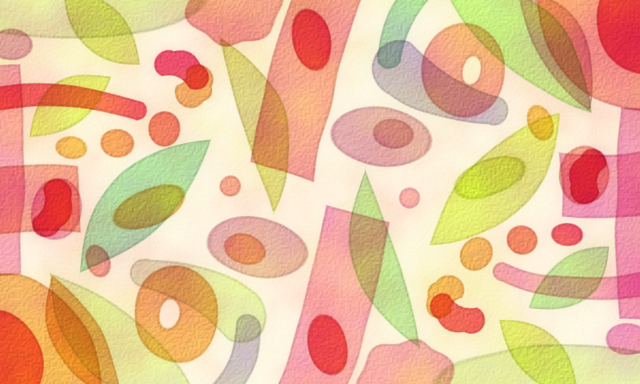
Write a Shadertoy shader that draws this pattern.

```glsl
// Translucent watercolour leaves, beans, rings and strips on grained cream paper, in half-turn symmetry.
#define EDGE 0.003 // softness of outlines
#define RIM 0.08 // dried pigment along outlines
#define HALO 0.08 // stain on the paper
#define WOBBLE 0.010
#define DRIFT 0.28 // hue change inside a wash
#define GRAIN_SCALE 180.0
#define GRAIN 0.14
#define CELL 0.3335 // spacing of the motif grid

const vec3 CORAL = vec3(.97, .69, .62), ROSE = vec3(.97, .69, .78), RED = vec3(.95, .4, .44),
  ORANGE = vec3(.96, .74, .45), LIME = vec3(.9, .94, .54), GREEN = vec3(.78, .93, .68),
  TEAL = vec3(.71, .9, .72), MAUVE = vec3(.9, .7, .76), BLUE = vec3(.82, .8, .83),
  PALE = vec3(.91, .96, .76);

vec3 paint; // colour built up so far
float flip, wash; // 1 in the turned copy; pigment variation

float hash(vec2 p) {
  vec3 h = fract(p.xyx * .1031);
  h += dot(h, h.yzx + 33.33);
  return fract((h.x + h.y) * h.z);
}
float noise(vec2 p) {
  vec2 i = floor(p), f = fract(p);
  f = f * f * (3. - 2. * f);
  return mix(mix(hash(i), hash(i + vec2(1, 0)), f.x),
    mix(hash(i + vec2(0, 1)), hash(i + 1.), f.x), f.y);
}
float fbm(vec2 p) {
  float sum = 0., amp = .53;
  for (int i = 0; i < 4; i++, amp *= .5) {
    sum += amp * noise(p);
    p = mat2(1.6, 1.2, -1.2, 1.6) * p + 7.3;
  }
  return sum;
}

// Position along (x, 0 to 1) and across (y) a segment of length z
vec3 axis(vec2 q, vec4 seg) {
  vec2 u = seg.zw - seg.xy, v = q - seg.xy;
  float len = length(u);
  return vec3(dot(v, u) / (len * len), (u.x * v.y - u.y * v.x) / len, len);
}
float bow(float t) { return 4. * t * (1. - t); }

float leaf(vec2 q, vec4 seg, float width, float bend) {
  vec3 s = axis(q, seg);
  float h = bow(s.x);
  return abs(s.y - bend * h) - width * h;
}
float strip(vec2 q, vec4 seg, float width, float bend) {
  vec3 s = axis(q, seg);
  return max(abs(s.y - bend * bow(s.x)) - width, (abs(s.x - .5) - .5) * s.z);
}
float bean(vec2 q, vec4 seg, float r0, float r1, float bend) {
  vec3 s = axis(q, seg);
  float t = clamp(s.x, 0., 1.);
  return length(vec2((s.x - t) * s.z, s.y - bend * bow(t))) - mix(r0, r1, t);
}
// Ellipse given by centre (xy), radii (zw) and tilt
float oval(vec2 q, vec4 e, float tilt) {
  float c = cos(tilt), s = sin(tilt);
  return (length(mat2(c, -s, s, c) * (q - e.xy) / e.zw) - 1.) * min(e.z, e.w);
}

// Multiply a wash onto the paper; the turned copy takes the second ink
void lay(float d, vec3 ink, vec3 turnedInk) {
  ink = mix(ink, turnedInk, flip) + DRIFT * (wash - .5) * vec3(.3, 1, -.6);
  float cover = max(smoothstep(EDGE, -EDGE, d), HALO * exp(-45. * max(d, 0.)));
  float rim = RIM * smoothstep(2. * EDGE, 0., abs(d + EDGE));
  paint *= mix(vec3(1), clamp(ink, 0., 1.), cover) * (1. - rim);
}

void motif(int kind, vec2 q) {
  if (kind == 0) { // swath, leaves, ribbon, berries
    lay(oval(q, vec4(.02, .17, .35, .105), 0.), PALE, PALE);
    lay(leaf(q, vec4(.2, 0, 0, .2), .06, .01), LIME, LIME);
    lay(leaf(q, vec4(-.09, -.19, .12, -.03), .06, .01), LIME, GREEN);
    lay(bean(q, vec4(-.2, -.1, .19, -.125), .033, .025, .03), RED, ROSE);
    lay(oval(q, vec4(-.135, .05, .055, .042), 0.), MAUVE, ROSE);
    for (float i = 0.; i < 3.; i++)
      lay(oval(q, vec4(.02 + .12 * i, .012 * i * i - .22, .042, .03 + .007 * i), -.1),
        mix(ORANGE, RED, i * .3), mix(RED, ORANGE, i * .5));
  } else if (kind == 1) { // scalloped cloud, crossing beans
    vec2 c = q - vec2(.11, .15);
    lay(oval(c, vec4(0, 0, .125, .1), 0.) - .006 * sin(6. * atan(c.y, c.x)), CORAL, ROSE);
    lay(bean(q, vec4(-.06, 0, .01, -.035), .036, .036, .015), RED, RED);
    lay(bean(q, vec4(.02, -.04, -.005, -.08), .037, .04, .01), ORANGE, ORANGE);
  } else if (kind == 2) { // broad strip, seed, long leaf
    lay(strip(q, vec4(.05, .25, -.1, -.28), .087, -.015), CORAL, ROSE);
    lay(oval(q, vec4(-.02, .065, .05, .08), .25), RED, RED);
    lay(leaf(q, vec4(-.26, .07, -.12, -.39), .058, .045), LIME, GREEN);
  } else if (kind == 3) { // ring, tapered bean, stem
    float hole = oval(q, vec4(.06, -.015, .024, .037), -.2);
    lay(max(oval(q, vec4(.04, -.015, .109, .124), 0.), -hole), CORAL, ORANGE);
    lay(bean(q, vec4(-.125, -.01, .12, -.12), .072, .038, -.02), BLUE, PALE);
    lay(bean(q, vec4(-.05, .22, -.15, .02), .036, .033, -.02), TEAL, BLUE);
  } else if (kind == 4) { // corner suns, wide leaves
    lay(oval(q, vec4(.17, .17, .27, .29), 0.), CORAL, ORANGE);
    lay(oval(q, vec4(.18, .115, .125, .145), 0.), RED, RED);
    lay(leaf(q, vec4(-.36, .22, .04, -.125), .09, .035), GREEN, PALE);
    lay(leaf(q, vec4(-.15, .21, .035, -.12), .065, .02), MAUVE, ORANGE);
  } else if (kind == 5) { // crossing strips, nested beans
    lay(strip(q, vec4(-.16, .33, -.16, -.22), .045, .01), ROSE, ROSE);
    lay(strip(q, vec4(-.22, -.03, .04, -.02), .085, .01), CORAL, ROSE);
    lay(oval(q, vec4(-.02, -.045, .066, .078), -.2), ROSE, CORAL);
    lay(bean(q, vec4(-.02, -.01, -.045, -.08), .04, .035, .015), RED, RED);
  } else { // great leaf, kernel, nested ovals, dot
    lay(leaf(q, vec4(-.293, -.207, .048, .135), .085, .02), TEAL, LIME);
    lay(oval(q, vec4(-.11, -.037, .1, .05), .4), ORANGE, LIME);
    lay(oval(q, vec4(-.243, -.18, .032, .045), .4), CORAL, ORANGE);
    lay(length(q - vec2(.098, .015)) - .027, CORAL, ROSE);
    lay(oval(q, vec4(.174, -.146, .132, .08), -.15), MAUVE, MAUVE);
    lay(oval(q, vec4(.141, -.152, .055, .041), -.15), CORAL, MAUVE);
  }
}

void mainImage(out vec4 fragColor, in vec2 fragCoord) {
  vec2 p = (fragCoord - .5 * iResolution.xy) / iResolution.y;
  // Cream paper, blotched towards the borders
  vec3 stain = mix(vec3(1, .88, .81), vec3(.98, .96, .74), smoothstep(.35, .65, fbm(p * 3. + 50.)));
  paint = mix(vec3(1, .98, .9), stain, smoothstep(.45, .9, fbm(p * 5. + 20.) + .25 * length(p)));
  wash = fbm(p * 5. + 9.);
  vec2 w = p + WOBBLE * (vec2(noise(p * 9. + 3.), noise(p * 9. + 40.)) - .5);
  // Seven motifs on a grid, each with its half-turned copy
  for (int i = 0; i < 14; i++) {
    int k = i % 7;
    flip = float(i / 7);
    motif(k, w * (1. - 2. * flip) - CELL * vec2(k % 5 - 2, 1 - k / 5));
  }
  // Embossed grain, stronger where pigment lies
  vec2 g = p * GRAIN_SCALE;
  float relief = noise(g) - noise(g + vec2(.5, -.5));
  float pigment = 1. - dot(paint, vec3(.3, .4, .3));
  paint *= 1. + GRAIN * relief * (.1 + smoothstep(.05, .4, pigment));
  fragColor = vec4(clamp(paint, 0., 1.), 1);
}
```
